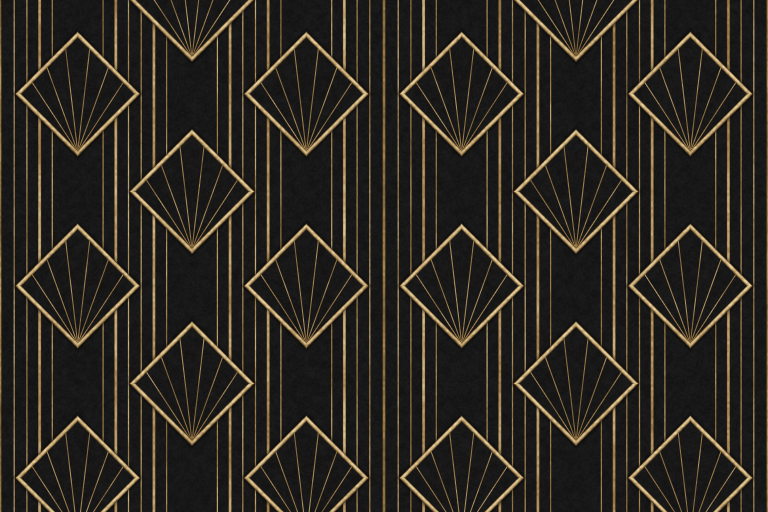
A WebGL 1 fragment shader for this pattern:

```glsl
precision highp float;
// Art deco wallpaper: gold pinstripes and beveled fan diamonds on black paper.

uniform vec2 u_resolution;

float hash(vec2 p) {
  return fract(sin(dot(p, vec2(12.9898, 78.233))) * 43758.5453);
}

float noise(vec2 p) {
  vec2 i = floor(p);
  vec2 f = fract(p);
  f = f * f * (3.0 - 2.0 * f);
  return mix(mix(hash(i), hash(i + vec2(1.0, 0.0)), f.x),
             mix(hash(i + vec2(0.0, 1.0)), hash(i + vec2(1.0)), f.x), f.y);
}

// Metal ramp from bronze shadow through gold to a pale highlight.
vec3 gold(float tone) {
  vec3 low = mix(vec3(0.22, 0.16, 0.09), vec3(0.60, 0.47, 0.27), clamp(tone * 2.0, 0.0, 1.0));
  return mix(low, vec3(0.95, 0.88, 0.70), clamp(tone * 2.0 - 1.0, 0.0, 1.0));
}

// Soft step one pixel wide.
float cover(float d, float px) {
  return clamp(d / px + 0.5, 0.0, 1.0);
}

// Line coverage that fades instead of vanishing below one pixel.
float stroke(float d, float halfWidth, float px) {
  float h = max(halfWidth, 0.5 * px);
  return cover(h - abs(d), px) * halfWidth / h;
}

// Offset from the nearest diamond centre in a column.
vec2 diamondOffset(float x, float y, float centerY) {
  return vec2(x, mod(y - centerY + 96.0, 192.0) - 96.0);
}

float diamondRadius(vec2 q) {
  return abs(q.x) + abs(q.y);
}

void main() {
  // The canvas is 768 units wide, y runs down from the top edge.
  float px = 768.0 / u_resolution.x;
  vec2 p = vec2(gl_FragCoord.x, u_resolution.y - gl_FragCoord.y) * px;
  float mirrorX = abs(mod(p.x, 384.0) - 192.0);

  // Paper with fine grain and faint mottling
  float grain = noise(p * 0.55) * 0.6 + noise(p * 0.17 + 31.0) * 0.4;
  vec3 paper = vec3(0.091, 0.091, 0.095) + (grain - 0.5) * 0.045;
  vec3 color = paper;

  // Pinstripes flanking each column, the second of each group thick
  float columnX = min(mirrorX, abs(mirrorX - 114.3));
  float stripe = clamp(floor(columnX / 12.7 + 0.5), 2.0, 5.0);
  float stripeX = columnX - stripe * 12.7;
  float seamX = 192.0 - mirrorX;
  bool seam = seamX < 6.5;
  bool thick = seam || stripe == 3.0;
  if (seam) stripeX = seamX;
  float stripeId = floor(p.x / 12.7 + 0.5);
  float sheen = noise(vec2(stripeId * 7.3, p.y / 38.0));
  float speck = noise(p * vec2(0.5, 0.35) + 9.0);
  float halfWidth = thick ? 1.5 : 0.62;
  float stripeTone = 0.36 + 0.28 * sheen + 0.18 * (speck - 0.5) + 0.12 * hash(vec2(stripeId, 3.0));
  if (thick) stripeTone += 0.08 - 0.24 * smoothstep(0.4, 1.6, abs(stripeX));
  if (seam) stripeTone -= 0.14;
  color = mix(color, gold(stripeTone), stroke(stripeX, halfWidth, px));

  // Staggered diamonds: one middle column, two side columns
  vec2 q = diamondOffset(mirrorX, p.y, 191.6);
  vec2 side = diamondOffset(mirrorX - 114.3, p.y, 94.0);
  if (diamondRadius(side) < diamondRadius(q)) q = side;
  float depth = (62.4 - diamondRadius(q)) * 0.7071;
  color *= 1.0 - 0.35 * smoothstep(-4.0, 0.0, depth);
  color = mix(color, paper, cover(depth, px));

  // Six rays fanning out of the lower tip
  vec2 ray = vec2(q.x, 58.0 - q.y);
  float angle = atan(ray.x, ray.y);
  float sector = clamp(floor(angle / 0.232), -3.0, 2.0) + 0.5;
  float rayX = length(ray) * sin(angle - sector * 0.232);
  float rayTone = 0.30 + 0.30 * noise(p / 17.0 + 5.0) + 0.14 * speck;
  color = mix(color, gold(rayTone), stroke(rayX, 0.52, px) * cover(depth - 3.5, px));

  // Beveled frame lit from above
  float across = clamp(depth / 4.2, 0.0, 1.0);
  float lit = q.y < 0.0 ? across : 1.0 - across;
  float bevel = smoothstep(-0.15, 0.35, lit) * (1.0 - smoothstep(0.45, 1.05, lit));
  float wear = noise(p * 0.42 + 17.0) - 0.5;
  float frameTone = 0.22 + 0.62 * bevel + 0.22 * wear - 0.08 * smoothstep(20.0, 62.0, q.y);
  float frame = cover(depth, px) - cover(depth - 4.2, px);
  color = mix(color, gold(frameTone), frame);

  gl_FragColor = vec4(color, 1.0);
}
```
